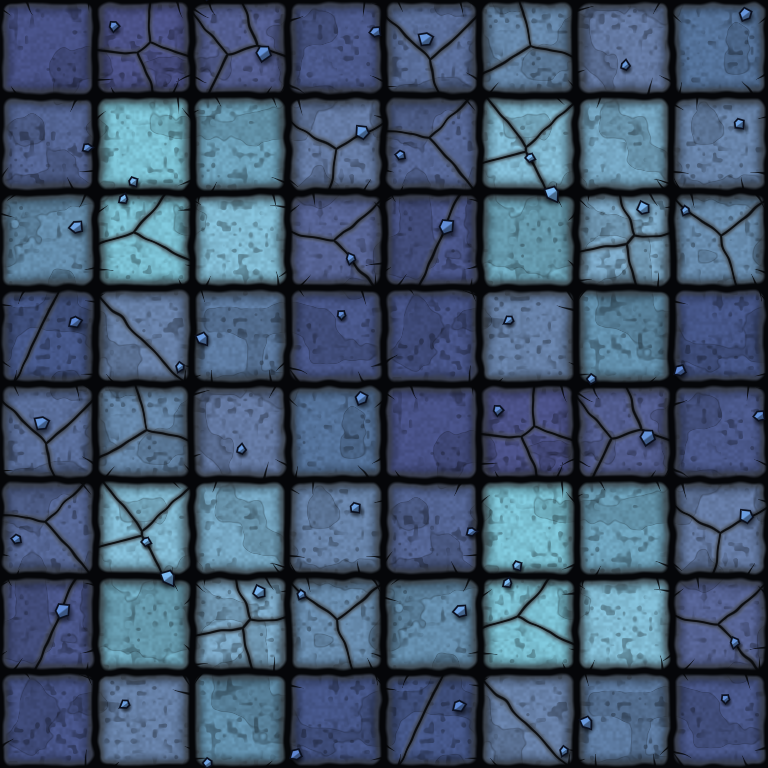
Reproduce this texture procedurally as a WebGL 1 fragment shader.

```glsl
precision highp float;
uniform vec2 u_resolution;

const float TILES = 8.0;
const float TAU = 6.2831853;
const vec3 GROUT = vec3(0.02, 0.025, 0.035);
const vec3 RIM = vec3(0.37, 0.39, 0.41);
const vec3 PURPLE = vec3(0.27, 0.33, 0.53);
const vec3 SLATE = vec3(0.38, 0.51, 0.65);
const vec3 CYAN = vec3(0.50, 0.74, 0.83);

// Folds a lattice cell: blocks of 4 by 4 tiles swap sides every 4 rows
vec2 wrapCell(vec2 cell, float perTile) {
  float block = 4.0 * perTile;
  float row = floor(cell.y / block);
  return vec2(mod(cell.x - row * block, 2.0 * block), mod(cell.y, block));
}

vec2 hash2(vec2 p, float seed) {
  vec3 q = fract((p.xyx + seed * 17.13) * vec3(0.1031, 0.1030, 0.0973));
  q += dot(q, q.yzx + 33.33);
  return fract((q.xx + q.yz) * q.zy);
}

float noise(vec2 q, float perTile, float seed) {
  vec2 p = q * perTile;
  vec2 i = floor(p);
  vec2 f = fract(p);
  f = f * f * (3.0 - 2.0 * f);
  float a = hash2(wrapCell(i, perTile), seed).x;
  float b = hash2(wrapCell(i + vec2(1.0, 0.0), perTile), seed).x;
  float c = hash2(wrapCell(i + vec2(0.0, 1.0), perTile), seed).x;
  float d = hash2(wrapCell(i + 1.0, perTile), seed).x;
  return mix(mix(a, b, f.x), mix(c, d, f.x), f.y);
}

float cover(float d, float px) { return 1.0 - smoothstep(-px, px, d); }

vec2 direction(float angle) { return vec2(cos(angle), sin(angle)); }

float roundedBox(vec2 p, float halfSize, float radius) {
  vec2 e = abs(p) - halfSize + radius;
  return length(max(e, 0.0)) + min(max(e.x, e.y), 0.0) - radius;
}

float taperedLine(vec2 p, vec2 a, vec2 b, float width) {
  vec2 ab = b - a;
  float t = clamp(dot(p - a, ab) / dot(ab, ab), 0.0, 1.0);
  return length(p - a - ab * t) - width * (1.0 - t);
}

// Large cracks: borders between a few shards of one tile
vec2 shardCentre(vec2 cell, float i, float count) {
  vec2 h = hash2(cell, 3.0 + i);
  float angle = TAU * ((i + 0.6 * h.x) / count + hash2(cell, 9.0).x);
  return 0.5 + (0.16 + 0.28 * h.y) * direction(angle);
}

float crackDistance(vec2 p, vec2 cell) {
  vec2 pick = hash2(cell, 1.0);
  if (pick.x > 0.4) return 1.0;
  float count = 2.0 + floor(pick.y * 2.99);
  vec2 nearest = vec2(0.0);
  float best = 9.0;
  for (int i = 0; i < 4; i++) {
    vec2 s = shardCentre(cell, float(i), count);
    float d = distance(p, s);
    if (float(i) < count && d < best) { best = d; nearest = s; }
  }
  float edge = 1.0;
  for (int i = 0; i < 4; i++) {
    vec2 s = shardCentre(cell, float(i), count);
    vec2 across = s - nearest;
    if (float(i) < count && dot(across, across) > 0.0001)
      edge = min(edge, dot(0.5 * (s + nearest) - p, normalize(across)));
  }
  return edge;
}

// Short nicks running in from the joints beside each corner
float nickDistance(vec2 p, vec2 cell) {
  float d = 1.0;
  for (int i = 0; i < 8; i++) {
    float k = float(i);
    vec2 corner = vec2(mod(k, 2.0), floor(mod(k, 4.0) / 2.0));
    vec2 q = abs(p - corner);
    if (k > 3.5) q = q.yx;
    vec2 h = hash2(cell, 40.0 + k);
    vec2 start = vec2(0.06 + 0.2 * h.x, 0.0);
    vec2 tip = start + vec2(0.22 * (h.y - 0.5), 0.07 + 0.13 * fract(h.x * 7.0));
    if (fract(h.y * 9.0) < 0.6) d = min(d, taperedLine(q, start, tip, 0.014));
  }
  return d;
}

// Faceted pebbles with soft shadows, free to lie across the joints
vec3 addPebbles(vec3 col, vec2 q, float glow, float px) {
  for (int n = 0; n < 9; n++) {
    vec2 home = floor(q) + vec2(mod(float(n), 3.0), floor(float(n) / 3.0)) - 1.0;
    vec2 key = wrapCell(home, 1.0);
    vec2 v = q - home - hash2(key, 20.0);
    vec2 h = hash2(key, 21.0);
    float r = 0.032 + 0.032 * h.x * h.x;
    if (h.y > 0.85 || dot(v, v) > 0.06) continue;
    float d = -1.0;
    for (int k = 0; k < 5; k++) {
      float turn = float(k) + 0.6 * hash2(key, 30.0 + float(k)).x;
      d = max(d, dot(v, direction(TAU * (turn / 5.0 + h.x))) - r);
    }
    float shadow = 1.0 - smoothstep(r * 0.6, r * 2.3, length(v + vec2(-0.01, 0.03)));
    float facet = smoothstep(-0.3, 0.1, dot(v, vec2(-0.6, 0.8)) / r);
    vec3 face = mix(vec3(0.30, 0.43, 0.68), vec3(0.42, 0.63, 0.80), glow);
    col = mix(col * (1.0 - 0.6 * shadow), vec3(0.04, 0.06, 0.12), cover(d - 0.014, px));
    col = mix(col, face * mix(0.72, 1.2, facet), cover(d + 0.004, px));
  }
  return col;
}

// Tile body: block glow, stains and speckles
vec3 tileColour(vec2 q, vec2 cell, float glow) {
  vec3 col = mix(PURPLE, SLATE, smoothstep(0.1, 0.45, glow));
  col = mix(col, CYAN, smoothstep(0.4, 0.95, glow));
  col += (hash2(cell, 2.0).y - 0.5) * vec3(-0.03, 0.05, 0.01);
  float stain = noise(q, 3.0, 11.0) + 0.12 * (noise(q, 12.0, 12.0) - 0.5);
  col *= 1.0 - 0.13 * smoothstep(0.69, 0.71, stain);
  col *= 1.0 - 0.16 * (1.0 - smoothstep(0.0, 0.025, abs(stain - 0.7)));
  float patches = smoothstep(0.25, 0.7, noise(q, 5.0, 13.0));
  col *= 1.0 - 0.28 * patches * smoothstep(0.6, 0.85, noise(q, 18.0, 14.0));
  return col * (0.93 + 0.14 * noise(q, 30.0, 15.0));
}

void main() {
  vec2 q = gl_FragCoord.xy / u_resolution * TILES;
  float px = 0.7 * TILES / min(u_resolution.x, u_resolution.y);
  vec2 wobble = vec2(noise(q, 7.0, 16.0), noise(q, 7.0, 17.0)) - 0.5;
  vec2 p = q + 0.035 * wobble;
  vec2 cell = wrapCell(floor(p), 1.0);
  vec2 local = fract(p);
  vec2 swell = sin(0.5 * TAU * fract((cell + 0.5) / 4.0));
  float glow = clamp(swell.x * swell.y + 0.4 * (hash2(cell, 2.0).x - 0.5), 0.0, 1.0);

  // Worn rim and edge shade
  float depth = -roundedBox(local - 0.5, 0.475, 0.1);
  vec3 col = tileColour(q, cell, glow);
  float crack = crackDistance(local, cell);
  float rim = min(depth, crack + 0.02);
  col = mix(col, RIM, 0.6 * (1.0 - smoothstep(0.02, 0.09, rim)));
  col *= mix(0.62, 1.0, smoothstep(0.0, 0.17, depth));

  // Cracks, nicks and joints
  col *= mix(0.65, 1.0, smoothstep(0.0, 0.05, crack));
  float nick = nickDistance(local, cell);
  float dark = max(cover(crack - 0.011, px), cover(nick, px));
  col = mix(col, GROUT, 0.88 * dark);
  col = mix(col, GROUT, 1.0 - smoothstep(-px, 0.025 + px, depth));
  gl_FragColor = vec4(addPebbles(col, q, glow, px), 1.0);
}
```
